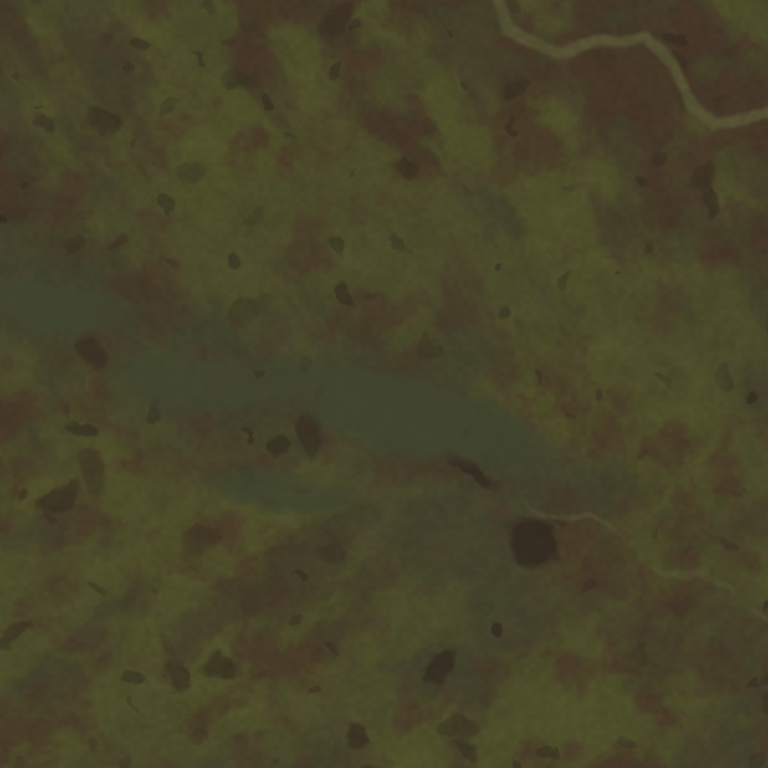
Give the GLSL for this texture, as a Shadertoy shader.

```glsl
const vec3 SOIL = vec3(0.268, 0.248, 0.163);
const vec3 OLIVE = vec3(0.315, 0.322, 0.165);
const vec3 RUST = vec3(0.262, 0.190, 0.145);
const vec3 SAGE = vec3(0.255, 0.272, 0.182);
const vec3 SHADOW = vec3(0.190, 0.152, 0.122);
const vec3 SILT = vec3(0.345, 0.340, 0.210);

float hash(vec2 p) {
    vec3 q = fract(vec3(p.xyx) * 0.1031);
    q += dot(q, q.yzx + 33.33);
    return fract((q.x + q.y) * q.z);
}

float noise(vec2 p) {
    vec2 i = floor(p), f = fract(p);
    f = f * f * (3.0 - 2.0 * f);
    float low = mix(hash(i), hash(i + vec2(1, 0)), f.x);
    float high = mix(hash(i + vec2(0, 1)), hash(i + vec2(1, 1)), f.x);
    return mix(low, high, f.y);
}

vec2 rotate(vec2 p, float angle) {
    float c = cos(angle), s = sin(angle);
    return vec2(c * p.x + s * p.y, c * p.y - s * p.x);
}

float fbm(vec2 p) {
    float sum = 0.0, weight = 0.5;
    for (int i = 0; i < 5; i++) {
        sum += weight * noise(p);
        p = rotate(p, 0.5) * 2.03 + 17.3;
        weight *= 0.53;
    }
    return sum;
}

// Noise stretched along a direction
float streaks(vec2 p, float angle, vec2 scale) {
    return fbm(rotate(p, angle) * scale + 40.0);
}

// Soft tilted ellipse
float lens(vec2 p, vec2 centre, vec2 radii, float angle) {
    float d = length(rotate(p - centre, angle) / radii);
    return 1.0 - smoothstep(0.65, 1.2, d);
}

float segment(vec2 p, vec2 a, vec2 b) {
    vec2 pa = p - a, ba = b - a;
    return length(pa - ba * clamp(dot(pa, ba) / dot(ba, ba), 0.0, 1.0));
}

float river(vec2 p) {
    vec2 course[8] = vec2[8](vec2(0.645, 1.02), vec2(0.665, 0.962), vec2(0.725, 0.932),
        vec2(0.84, 0.953), vec2(0.88, 0.912), vec2(0.905, 0.855), vec2(0.93, 0.838), vec2(1.02, 0.855));
    float d = 1.0;
    for (int i = 0; i < 7; i++) d = min(d, segment(p, course[i], course[i + 1]));
    return d;
}

// Scattered dark thickets, one chance per grid cell
float thickets(vec2 p, float cells, float chance, float size) {
    float cover = 0.0;
    vec2 home = floor(p * cells);
    for (int y = -1; y <= 1; y++)
    for (int x = -1; x <= 1; x++) {
        vec2 cell = home + vec2(x, y);
        vec2 centre = (cell + vec2(hash(cell + 3.1), hash(cell + 8.7))) / cells;
        float radius = size * mix(0.5, 1.2, hash(cell + 21.0));
        float blob = lens(p, centre, radius * vec2(1.3, 0.85), 3.0 * hash(cell + 5.0) - 1.5);
        cover = max(cover, blob * step(hash(cell + 60.0), chance) * mix(0.4, 1.0, hash(cell + 71.0)));
    }
    return cover;
}

void mainImage(out vec4 fragColor, in vec2 fragCoord) {
    vec2 uv = fragCoord / iResolution.xy;
    vec2 wobble = vec2(fbm(uv * 22.0), fbm(uv * 22.0 + 50.0)) - 0.5;
    vec2 p = uv + 0.025 * wobble;

    // Broad regions: sloping valley, upper slope, lower meadow
    float axis = uv.y - 0.60 + 0.30 * uv.x;
    float valley = exp(-axis * axis / 0.013) * (1.0 - smoothstep(0.65, 0.9, uv.x));
    float slope = lens(uv, vec2(0.58, 0.70), vec2(0.52, 0.23), -0.35);
    float meadow = 1.0 - smoothstep(0.15, 0.48, uv.y + 0.12 * uv.x);
    float heath = smoothstep(0.72, 1.0, uv.y) * smoothstep(0.1, 0.7, uv.x);

    // Ground cover
    float grain = mix(streaks(p, 0.6, vec2(9.0, 14.0)), streaks(p, -1.0, vec2(7.0, 17.0)),
        smoothstep(0.3, 0.55, uv.y));
    float broad = fbm(uv * 5.0 + 9.0);
    float fine = fbm(p * 38.0);
    float grass = smoothstep(0.36, 0.68, grain + 0.10 * (slope + meadow) - 0.15 * valley - 0.08 * heath);
    float rust = smoothstep(0.45, 0.72, 0.6 * fbm(p * 15.0 + 70.0) + 0.4 * fine + 0.09 * heath + 0.05 * valley);
    float sage = smoothstep(0.48, 0.64, broad) * 0.5;
    sage = max(sage, valley * smoothstep(0.42, 0.6, streaks(p, -0.25, vec2(5.0, 16.0))));

    vec3 color = mix(SOIL, SAGE, 0.8 * sage);
    color = mix(color, OLIVE, 0.82 * grass * (1.0 - 0.5 * sage));
    color = mix(color, RUST, 0.72 * rust * (1.0 - 0.4 * sage));

    // Smooth flats on the valley floor
    float flats = lens(p, vec2(0.53, 0.46), vec2(0.19, 0.05), -0.28);
    flats = max(flats, lens(p, vec2(0.24, 0.50), vec2(0.10, 0.04), -0.05));
    flats = max(flats, lens(p, vec2(0.36, 0.36), vec2(0.10, 0.03), -0.12));
    flats = max(flats, lens(p, vec2(0.06, 0.60), vec2(0.11, 0.035), -0.1));
    color = mix(color, SAGE, 0.8 * flats);

    // Thickets and two larger dark stands
    vec2 ragged = uv + 0.045 * wobble;
    float dark = max(0.85 * thickets(ragged, 8.0, 0.5, 0.019), 0.6 * thickets(ragged + 3.0, 15.0, 0.35, 0.010));
    dark = max(dark, lens(ragged, vec2(0.69, 0.30), vec2(0.043, 0.023), -0.8));
    dark = max(dark, 0.8 * lens(ragged, vec2(0.61, 0.385), vec2(0.05, 0.012), -0.45));
    color = mix(color, SHADOW, 0.8 * dark * (1.0 - 0.6 * flats));

    // Pale river and faint stream
    float bed = 1.0 - smoothstep(0.003, 0.012, river(uv + 0.016 * wobble));
    float streamLine = 0.345 - 0.47 * (uv.x - 0.70) + 0.012 * sin(uv.x * 42.0);
    float stream = 1.0 - smoothstep(0.001, 0.008, abs(p.y - streamLine));
    stream *= smoothstep(0.66, 0.72, uv.x) * smoothstep(0.3, 0.55, fbm(uv * 18.0 + 6.0));
    color = mix(color, SILT, max(0.75 * bed, 0.45 * stream));

    // Fine mottling
    color *= 1.0 + (0.16 * (fine - 0.5) + 0.07 * (noise(uv * 150.0) - 0.5)) * (1.0 - 0.6 * flats);
    fragColor = vec4(color, 1.0);
}
```
